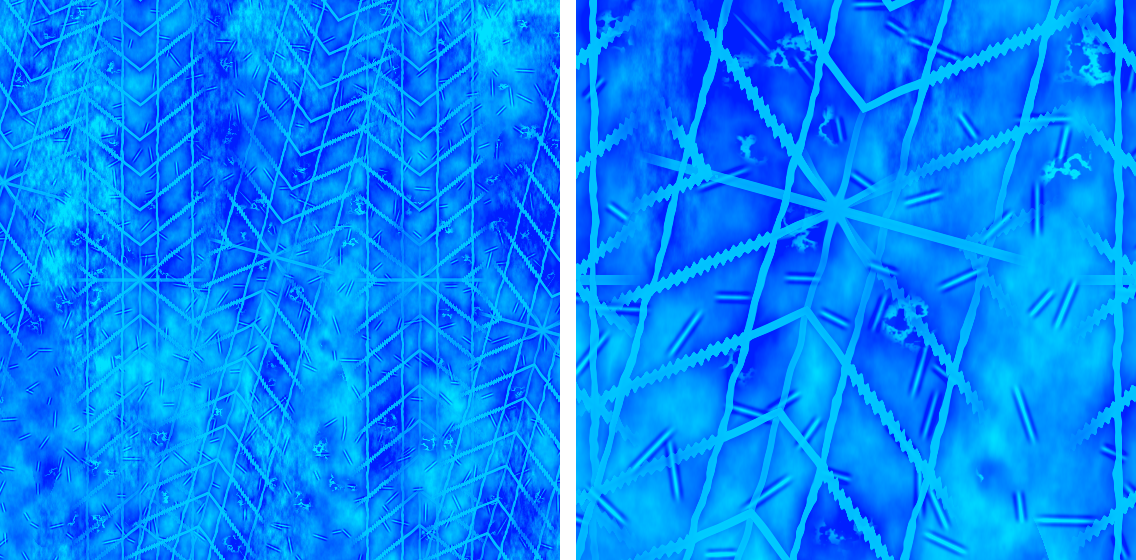
Left: the whole. Right: its middle third, enlarged.
A Shadertoy shader for this texture:

```glsl
// Blue ground crossed by upright and slanted tyre tracks, worn, scratched and pitted.

const float RAIL_GAP = 0.0625;   // spacing of rails and of chevrons
const float TRACK_GAP = 0.5;     // spacing of neighbouring tracks

float hash(vec2 p) {
    return fract(sin(dot(p, vec2(127.1, 311.7))) * 43758.5453);
}

float noise(vec2 p) {
    vec2 i = floor(p), f = fract(p);
    f = f * f * (3.0 - 2.0 * f);
    return mix(mix(hash(i), hash(i + vec2(1, 0)), f.x),
               mix(hash(i + vec2(0, 1)), hash(i + vec2(1, 1)), f.x), f.y);
}

float fbm(vec2 p) {
    float sum = 0.0, amp = 0.53;
    for (int i = 0; i < 4; i++) {
        sum += amp * noise(p);
        p = p * 2.03 + 17.3;
        amp *= 0.5;
    }
    return sum;
}

vec2 rotate(vec2 p, float a) {
    float c = cos(a), s = sin(a);
    return mat2(c, s, -s, c) * p;
}

// Soft elliptical patch, repeated with every track
float pool(vec2 p, vec2 centre, vec2 radius) {
    vec2 q = p - centre;
    q.x = mod(q.x + 0.5 * TRACK_GAP, TRACK_GAP) - 0.5 * TRACK_GAP;
    q /= radius;
    return exp(-dot(q, q));
}

// x: bright line, y: dark halo beside it
vec2 strand(float d, float width, float aa) {
    float halo = 0.7 * exp(-d / 0.011) + 0.5 * exp(-d / 0.005);
    return vec2(1.0 - smoothstep(width - aa, width + aa, d), halo);
}

// Rails and chevrons mirrored about a cross seam; x: line, y: halo
vec2 tread(vec2 p, float seed, float aa) {
    float column = floor(p.x / TRACK_GAP);
    vec2 q = vec2(p.x - (column + 0.5) * TRACK_GAP, p.y - 0.5);
    q.x += 0.003 * (noise(p * 60.0 + seed) - 0.5);
    float side = abs(q.x), rise = abs(q.y);
    float fray = noise(p * vec2(330.0, 200.0) + seed);

    float railDist = abs(mod(side, RAIL_GAP) - 0.5 * RAIL_GAP);
    vec2 rails = strand(railDist, 0.0015 + 0.0014 * fray, aa) * smoothstep(0.108, 0.101, side);
    vec2 spine = strand(side, 0.002, aa) * smoothstep(0.09, 0.02, q.y) * 0.8;

    float slope = 0.8;
    float v = rise - slope * side;
    float chevDist = abs(mod(v + 0.5 * RAIL_GAP, RAIL_GAP) - 0.5 * RAIL_GAP)
                   / sqrt(1.0 + slope * slope);
    float hatch = 0.5 + 0.5 * sin(q.x * 1350.0 + q.y * 250.0);
    float serrated = 0.0016 + 0.0036 * mix(hatch, fray, 0.4);
    float width = mix(0.0024, serrated, smoothstep(0.025, 0.04, side));
    vec2 chevrons = strand(chevDist, width, aa) * smoothstep(0.13, 0.095, side);

    vec2 seam = strand(rise, 0.003, aa) * smoothstep(0.125, 0.10, side);
    // Rays gathered at the middle of the seam
    float spoke = abs(sin(4.0 * atan(q.y, q.x))) * length(q) * 0.25;
    vec2 star = strand(spoke, 0.002, aa) * smoothstep(0.05, 0.015, length(q));

    float wear = smoothstep(0.2, 0.45, noise(p * vec2(11.0, 6.0) + seed + column * 7.0));
    vec2 mesh = max(max(rails, spine), chevrons) * mix(0.5, 1.0, wear);
    return max(max(mesh, seam * 0.85), star * 0.9);
}

// Short strokes, light with dark flanks
float scratches(vec2 p, float cells) {
    float sum = 0.0;
    for (int k = 0; k < 9; k++) {
        vec2 id = floor(p * cells) + vec2(k % 3 - 1, k / 3 - 1);
        if (hash(id + 3.7) > 0.65) continue;
        vec2 centre = (id + vec2(hash(id), hash(id + 19.1))) / cells;
        vec2 q = rotate(p - centre, 6.2832 * hash(id + 41.3));
        float reach = 0.008 + 0.014 * hash(id + 8.5);
        float along = smoothstep(reach, reach * 0.5, abs(q.x));
        float light = exp(-pow(q.y / 0.0011, 2.0));
        float dark = exp(-pow((abs(q.y) - 0.0026) / 0.0014, 2.0));
        sum += along * (light - dark);
    }
    return sum;
}

// Pits; x: crackled bright core, y: dark surround
vec2 pits(vec2 p, float cells, float density) {
    vec2 sum = vec2(0.0);
    float vein = smoothstep(0.11, 0.02, abs(fbm(p * 95.0) - 0.5));
    vec2 warp = 0.02 * (vec2(noise(p * 55.0), noise(p * 55.0 + 31.0)) - 0.5);
    for (int k = 0; k < 9; k++) {
        vec2 id = floor(p * cells) + vec2(k % 3 - 1, k / 3 - 1);
        if (hash(id + 61.7) > density) continue;
        vec2 centre = (id + vec2(hash(id + 5.2), hash(id + 27.9))) / cells;
        float d = length(p + warp - centre) / mix(0.014, 0.027, hash(id + 13.0));
        sum = max(sum, vec2(vein * smoothstep(0.75, 0.3, d), exp(-d * d * 0.8)));
    }
    return sum;
}

void mainImage(out vec4 fragColor, in vec2 fragCoord) {
    vec2 uv = fragCoord / iResolution.xy;
    float aa = 0.6 / iResolution.y;

    // Washed-out and deep areas of the ground
    float pale = pool(uv, vec2(0.31, 0.20), vec2(0.06, 0.19))
               + 0.6 * pool(uv, vec2(0.17, 0.95), vec2(0.05, 0.12));
    float deep = pool(uv, vec2(0.08, 0.20), vec2(0.045, 0.16))
               + pool(uv, vec2(0.41, 0.67), vec2(0.05, 0.16));
    float green = 0.665 + 0.62 * (fbm(uv * vec2(10.0, 5.0)) - 0.5)
                + 0.55 * (fbm(uv * vec2(36.0, 26.0) + 9.0) - 0.5)
                + 0.22 * pale - 0.18 * deep;

    // Fine upright grain in rough patches
    float rough = smoothstep(0.5, 0.75, noise(uv * vec2(13.0, 5.0) + 50.0));
    green += (0.14 + 0.5 * rough) * (fbm(uv * vec2(230.0, 95.0)) - 0.5);

    // Two layers of tracks
    vec2 slanted = rotate(uv - vec2(0.488, 0.542), 0.268) + vec2(0.25, 0.5);
    vec2 upright = tread(uv, 3.0, aa) * (1.0 - 0.65 * clamp(pale, 0.0, 1.0));
    vec2 tracks = max(upright, tread(slanted, 29.0, aa));
    green -= 0.40 * tracks.y;

    // Damage, then the bright lines on top
    vec2 pit = pits(uv, 18.0, 0.25 + 0.4 * clamp(deep, 0.0, 1.0));
    green += 0.55 * pit.x - 0.36 * pit.y + 0.34 * scratches(uv, 26.0);
    green = mix(green, 0.82, 0.92 * tracks.x);

    fragColor = vec4(0.0, clamp(green, 0.12, 0.88), 1.0, 1.0);
}
```
